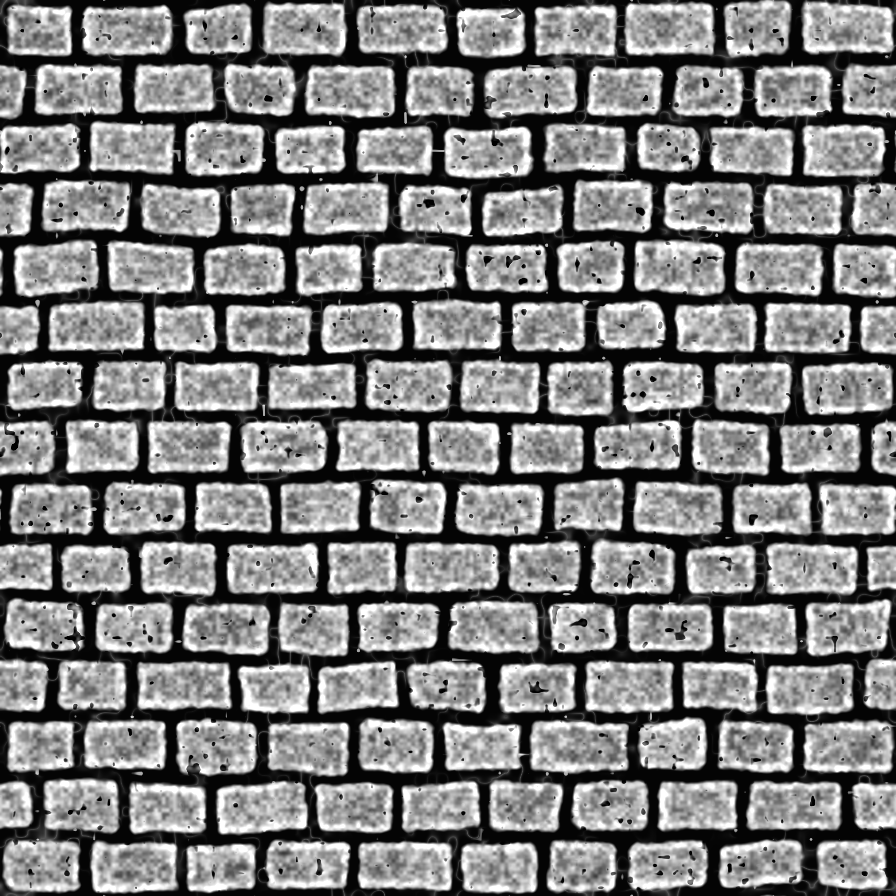
Reproduce this texture map procedurally as a WebGL 1 fragment shader.

```glsl
precision highp float;
// Worn grey cobblestone courses with pale rims, dark pits and black joints.
uniform vec2 u_resolution;

#define ROWS 15.0
#define COLS 10.0
#define HALF_GAP 0.0048
#define CORNER 0.009
#define WIDTH_JITTER 0.22
#define SHIFT_JITTER 0.36
#define TILT 0.07
#define STONE_TONE 0.60
#define RIM_GAIN 0.33
#define GRAIN 0.36
#define PIT_DEPTH 0.58
#define JOINT_TONE 0.015

float hash(vec2 cell) {
  vec3 h = fract(cell.xyx * vec3(0.1031, 0.1030, 0.0973));
  h += dot(h, h.yzx + 33.33);
  return fract((h.x + h.y) * h.z);
}

// Value noise on the unit square, tiling after freq cells.
float noise(vec2 p, float freq, float seed) {
  vec2 s = p * freq;
  vec2 i = floor(s);
  vec2 f = s - i;
  f = f * f * (3.0 - 2.0 * f);
  vec2 a = mod(i, freq) + seed * 37.0;
  vec2 b = mod(i + 1.0, freq) + seed * 37.0;
  return mix(mix(hash(a), hash(vec2(b.x, a.y)), f.x),
             mix(hash(vec2(a.x, b.y)), hash(b), f.x), f.y);
}

// Position of a vertical joint, in column units.
float jointAt(float k, float row) {
  return k + WIDTH_JITTER * (hash(vec2(mod(k, COLS), row + 71.0)) - 0.5);
}

// Depth inside a rounded box, negative outside.
float boxDepth(vec2 q, vec2 halfSize, float radius) {
  vec2 a = abs(q) - halfSize + radius;
  return radius - length(max(a, 0.0)) - min(max(a.x, a.y), 0.0);
}

// x: depth inside the nearest stone, y and z: random values of that stone.
vec3 stoneField(vec2 p) {
  float y = (1.0 - p.y) * ROWS;
  float row = mod(floor(y), ROWS);
  float shift = 0.5 * mod(row, 2.0) + SHIFT_JITTER * (hash(vec2(row, 19.0)) - 0.5);
  float u = p.x * COLS - shift;
  float k = floor(u + 0.5);
  if (u < jointAt(k, row)) k -= 1.0;
  float left = jointAt(k, row);
  float right = jointAt(k + 1.0, row);

  vec2 id = vec2(mod(k, COLS), row);
  vec2 rnd = vec2(hash(id + 131.0), hash(id + 257.0));
  vec2 q = vec2((u - 0.5 * (left + right)) / COLS, (0.5 - fract(y)) / ROWS);
  q += TILT * (rnd.x - 0.5) * vec2(q.y, -q.x);
  vec2 halfSize = 0.5 * vec2((right - left) / COLS, 1.0 / ROWS);
  halfSize -= HALF_GAP + 0.002 * rnd.yx;
  return vec3(boxDepth(q, halfSize, CORNER * (0.6 + 0.7 * rnd.y)), rnd);
}

float stoneTone(vec2 p, float depth, vec2 rnd) {
  float grain = noise(p, 230.0, 1.0) + noise(p, 125.0, 2.0) - 1.0;
  float blotch = noise(p, 42.0, 3.0) - 0.5;
  float t = (depth - 0.0055) / 0.0042;
  float rim = exp(-t * t) * (0.65 + 0.6 * noise(p, 70.0, 4.0));

  // Pits gather in patches and vary in number from stone to stone.
  float speck = 0.68 * noise(p, 118.0, 5.0) + 0.32 * noise(p, 205.0, 6.0);
  float wear = 0.65 * rnd.y + 0.5 * noise(p, 28.0, 7.0);
  float limit = mix(0.90, 0.69, wear);
  float pit = smoothstep(limit, limit + 0.10, speck);
  float halo = smoothstep(limit - 0.16, limit - 0.02, speck) * (1.0 - pit);

  float tone = STONE_TONE + 0.04 * (rnd.x - 0.5);
  tone += GRAIN * grain + 0.13 * blotch + RIM_GAIN * rim + 0.06 * halo;
  return tone - PIT_DEPTH * pit;
}

float jointTone(vec2 p) {
  // Thin fibres and a few pale chips in the black filling.
  float ridge = 1.0 - abs(2.0 * noise(p, 85.0, 8.0) - 1.0);
  float patches = smoothstep(0.45, 0.85, noise(p, 32.0, 9.0));
  float fibre = pow(ridge, 6.0) * patches;
  float chip = smoothstep(0.93, 0.98, noise(p, 95.0, 10.0));
  return JOINT_TONE + 0.32 * fibre + 0.65 * chip;
}

void main() {
  vec2 p = gl_FragCoord.xy / u_resolution;
  float pixel = 1.0 / min(u_resolution.x, u_resolution.y);

  // Bend the courses gently, then roughen the outlines.
  vec2 bend = vec2(noise(p, 24.0, 11.0), noise(p, 22.0, 12.0)) - 0.5;
  vec2 sway = vec2(0.0, noise(p, 9.0, 13.0) - 0.5);
  vec3 stone = stoneField(p + 0.005 * bend + 0.008 * sway);
  float chipped = noise(p, 90.0, 14.0) + 0.6 * noise(p, 180.0, 15.0) - 0.8;
  float depth = stone.x + 0.0028 * chipped;

  float soft = max(0.0022, pixel);
  float cover = smoothstep(-soft, soft, depth - 0.0008);
  float tone = mix(jointTone(p), stoneTone(p, depth, stone.yz), cover);
  gl_FragColor = vec4(vec3(clamp(tone, 0.0, 1.0)), 1.0);
}
```
